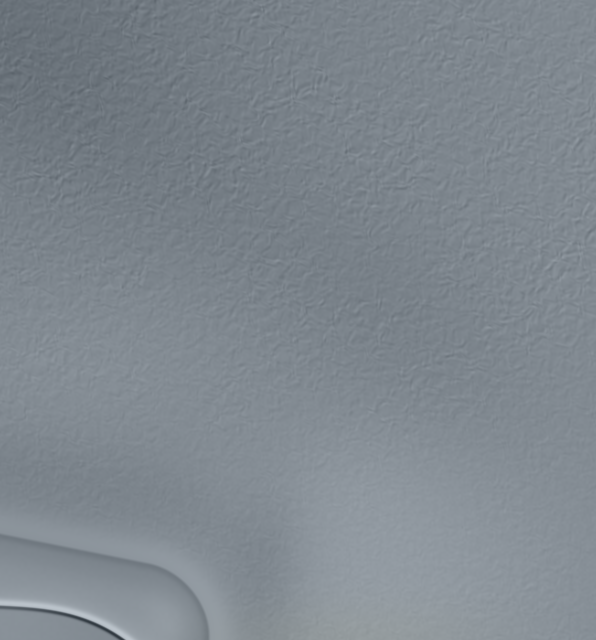
This texture is drawn by a Shadertoy shader. Its source:

```glsl
float hash(vec2 p) {
    return fract(sin(dot(p, vec2(127.1, 311.7))) * 43758.5453);
}

float valueNoise(vec2 p) {
    vec2 i = floor(p), f = fract(p);
    f = f * f * (3.0 - 2.0 * f);
    return mix(mix(hash(i), hash(i + vec2(1, 0)), f.x),
               mix(hash(i + vec2(0, 1)), hash(i + vec2(1, 1)), f.x), f.y);
}

// Leathery relief from two rotated, warped layers
float height(vec2 p) {
    p += 0.012 * (vec2(valueNoise(p * 60.0), valueNoise(p * 60.0 + 19.0)) - 0.5);
    vec2 a = mat2(0.8, 0.6, -0.6, 0.8) * p;
    vec2 b = mat2(0.42, -0.91, 0.91, 0.42) * p;
    return 0.5 * valueNoise(a * 125.0) + 0.5 * valueNoise(b * 190.0 + 7.0);
}

// Soft elliptical spot of light or shade
float spot(vec2 p, vec2 center, vec2 radius) {
    vec2 q = (p - center) / radius;
    return exp(-dot(q, q));
}

float ridge(float d, float width) {
    return exp(-d * d / (width * width));
}

// Signed distance to the slanted, rounded corner of the recess
float recessDistance(vec2 p) {
    float radius = 0.095;
    vec2 q = vec2(p.x, p.y + 0.2 * p.x) - vec2(0.327, 0.166) + radius;
    return length(max(q, 0.0)) + min(max(q.x, q.y), 0.0) - radius;
}

void mainImage(out vec4 fragColor, in vec2 fragCoord) {
    vec2 p = fragCoord / iResolution.y;
    float px = 1.0 / iResolution.y;

    // Broad light across the lining
    float tone = 0.526 + 0.008 * smoothstep(0.65, 0.93, p.x);
    tone -= 0.062 * spot(p, vec2(0.0, 1.02), vec2(0.36, 0.32));
    tone -= 0.014 * spot(p, vec2(0.35, 0.95), vec2(0.35, 0.3));
    float diagonal = dot(p - vec2(0.45, 0.62), normalize(vec2(0.6, 1.0)));
    tone -= 0.024 * ridge(diagonal, 0.14) * smoothstep(0.95, 0.55, p.x);
    tone += 0.026 * spot(p, vec2(0.12, 0.43), vec2(0.28, 0.13));
    tone += 0.078 * spot(p, vec2(0.6, 0.07), vec2(0.3, 0.22));
    tone += 0.02 * spot(p, vec2(0.55, 0.25), vec2(0.18, 0.1));

    // Shade and raised lip around the recess
    float d = recessDistance(p);
    tone -= 0.022 * ridge(d - 0.11, 0.06) * smoothstep(0.5, 0.3, p.x);
    tone -= 0.045 * spot(p, vec2(0.42, 0.12), vec2(0.06, 0.12));
    tone += 0.05 * ridge(d - 0.014, 0.028);

    // Embossed grain, finer and fainter toward the bottom
    vec2 relief = vec2(-0.0013, 0.0018);
    float emboss = height(p + relief) - height(p - relief);
    float patches = 0.6 + 0.8 * valueNoise(p * 14.0);
    float grain = mix(0.03, 0.085, smoothstep(0.1, 0.75, p.y));
    tone += grain * patches * emboss * smoothstep(0.0, 0.08, d);
    tone += 0.014 * (valueNoise(p * 256.0) - 0.5) * smoothstep(0.0, 0.1, d);

    // Recessed trim, brightening toward its inner rim
    float rim = p.y - (0.056 - 0.05 * p.x - 5.75 * p.x * p.x * p.x);
    rim /= length(vec2(1.0, 0.05 + 17.25 * p.x * p.x));
    float trim = 0.515 + 0.055 * smoothstep(-0.005, -0.07, d);
    trim -= 0.045 * ridge(d + 0.003, 0.007);
    trim += 0.035 * spot(p, vec2(0.27, 0.03), vec2(0.05, 0.05));
    trim += 0.05 * ridge(rim, 0.024) + 0.14 * ridge(rim - 0.002, 0.006);
    trim += 0.006 * (valueNoise(p * 200.0) - 0.5);
    tone = mix(tone, trim, smoothstep(0.003, -0.003, d));

    // Inner panel with its dark seam
    float panel = 0.565 - 0.03 * smoothstep(0.0, 0.2, p.x);
    panel -= mix(0.2, 0.32, smoothstep(0.0, 0.15, p.x)) * ridge(rim + 0.005, 0.003);
    panel += 0.006 * (valueNoise(p * 200.0) - 0.5);
    tone = mix(tone, panel, smoothstep(px, -px, rim + 0.002));

    // Cool gray tint, slightly warmer at the lower edge
    vec3 color = tone + vec3(-0.03, 0.003, 0.033);
    color += vec3(0.012, 0.008, -0.012) * spot(p, vec2(0.55, 0.0), vec2(0.22, 0.06));
    fragColor = vec4(color, 1.0);
}
```
